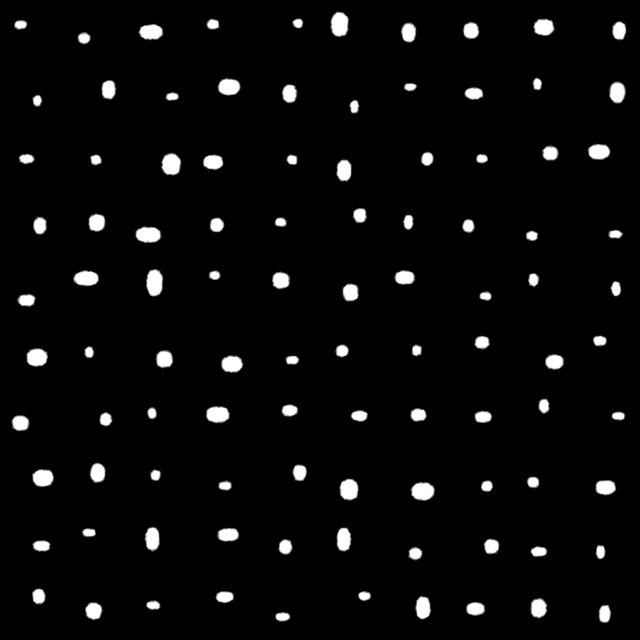
Reproduce this pattern procedurally as a WebGL 1 fragment shader.

```glsl
precision highp float;

// White blots on black, one per cell of a 10 by 10 grid. Hashes shift each
// blot off its cell centre and vary its size and proportions; the outline is
// a rounded superellipse with a soft, slightly rough edge.

uniform vec2 u_resolution;

vec2 hash22(vec2 p) {
  vec3 q = fract(p.xyx * vec3(0.1031, 0.1030, 0.0973));
  q += dot(q, q.yzx + 33.33);
  return fract((q.xx + q.yz) * q.zy);
}

float valueNoise(vec2 p) {
  vec2 i = floor(p);
  vec2 f = fract(p);
  f = f * f * (3.0 - 2.0 * f);
  float bottom = mix(hash22(i).x, hash22(i + vec2(1.0, 0.0)).x, f.x);
  float top = mix(hash22(i + vec2(0.0, 1.0)).x, hash22(i + 1.0).x, f.x);
  return mix(bottom, top, f.y);
}

// Approximate signed distance, measured along the ray from the centre
float superellipse(vec2 p, vec2 radii) {
  vec2 q = pow(abs(p) / radii + 1e-4, vec2(2.4));
  float scale = pow(q.x + q.y, 1.0 / 2.4);
  return length(p) * (1.0 - 1.0 / scale);
}

void main() {
  vec2 grid = gl_FragCoord.xy / u_resolution * 10.0;
  vec2 cell = floor(grid);

  // Position, size and proportions of this cell's blot
  vec2 centre = 0.5 + 0.4 * (hash22(cell + 17.0) - 0.5);
  vec2 shape = hash22(cell + 71.0);
  float size = 0.07 + 0.088 * pow(shape.x, 1.4);
  float stretch = exp2(0.76 * (shape.y - 0.5));
  vec2 radii = size * vec2(stretch, 1.0 / stretch);

  // Rough, soft edge
  float d = superellipse(fract(grid) - centre, radii);
  d += 0.018 * (valueNoise(grid * 26.0) - 0.5);
  float softness = max(0.023, 7.0 / u_resolution.y);
  float ink = 1.0 - smoothstep(-softness, softness, d);

  gl_FragColor = vec4(vec3(ink), 1.0);
}
```
